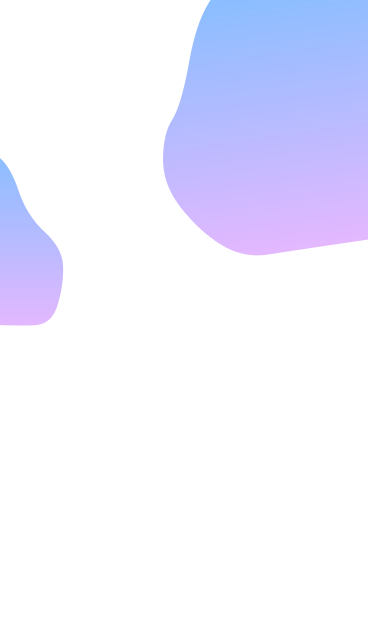
A WebGL 2 fragment shader for this background:

```glsl
#version 300 es
precision highp float;

uniform vec2 u_resolution;
out vec4 outColor;

const int CORNERS = 11;
const int STEPS = 10;
const vec3 PAPER = vec3(1.0);
const vec3 SKY = vec3(0.54, 0.745, 1.0);
const vec3 ORCHID = vec3(0.895, 0.72, 1.0);

// Quadratic curve from a to c, bent towards b
vec2 bend(vec2 a, vec2 b, vec2 c, float t) {
    return mix(mix(a, b, t), mix(b, c, t), t);
}

float segmentDistance(vec2 p, vec2 a, vec2 b) {
    vec2 pa = p - a, ba = b - a;
    return length(pa - ba * clamp(dot(pa, ba) / dot(ba, ba), 0.0, 1.0));
}

// True when a ray to the right of p crosses the segment
bool crossesRay(vec2 p, vec2 a, vec2 b) {
    if ((a.y > p.y) == (b.y > p.y)) return false;
    return p.x < mix(a.x, b.x, (p.y - a.y) / (b.y - a.y));
}

// Signed distance to a closed spline, negative inside
float blobDistance(vec2 p, vec2 cage[CORNERS]) {
    float nearest = 1e3;
    float side = 1.0;
    for (int i = 0; i < CORNERS; i++) {
        vec2 corner = cage[i];
        vec2 start = 0.5 * (cage[(i + CORNERS - 1) % CORNERS] + corner);
        vec2 end = 0.5 * (corner + cage[(i + 1) % CORNERS]);
        vec2 a = start;
        for (int k = 1; k <= STEPS; k++) {
            vec2 b = bend(start, corner, end, float(k) / float(STEPS));
            nearest = min(nearest, segmentDistance(p, a, b));
            if (crossesRay(p, a, b)) side = -side;
            a = b;
        }
    }
    return side * nearest;
}

// Linear blend along a direction, between two distances
vec3 gradient(vec2 p, vec2 direction, float from, float to) {
    float t = (dot(p, normalize(direction)) - from) / (to - from);
    return mix(SKY, ORCHID, clamp(t, 0.0, 1.0));
}

vec3 paint(vec3 base, vec3 ink, float d, float pixel) {
    return mix(base, ink, clamp(0.5 - d / pixel, 0.0, 1.0));
}

void main() {
    // Units of canvas width, measured down from the top left
    float pixel = 1.0 / u_resolution.x;
    vec2 p = vec2(gl_FragCoord.x, u_resolution.y - gl_FragCoord.y) * pixel;

    // Spline cages, partly beyond the canvas
    vec2 upperCage[CORNERS] = vec2[CORNERS](
        vec2(0.625, -0.068), vec2(0.536, 0.045), vec2(0.493, 0.286),
        vec2(0.443, 0.364), vec2(0.443, 0.505), vec2(0.548, 0.634),
        vec2(0.664, 0.702), vec2(0.795, 0.681), vec2(1.273, 0.611),
        vec2(1.273, -0.205), vec2(0.682, -0.205));
    vec2 leftCage[CORNERS] = vec2[CORNERS](
        vec2(-0.041, 0.400), vec2(0.027, 0.448), vec2(0.073, 0.586),
        vec2(0.170, 0.675), vec2(0.173, 0.773), vec2(0.141, 0.882),
        vec2(0.045, 0.886), vec2(-0.136, 0.877), vec2(-0.205, 0.773),
        vec2(-0.205, 0.500), vec2(-0.136, 0.364));

    // Blobs over the paper
    vec3 upperInk = gradient(p, vec2(0.142, 1.0), 0.08, 0.79);
    vec3 leftInk = gradient(p, vec2(0.0, 1.0), 0.42, 0.89);
    vec3 color = paint(PAPER, upperInk, blobDistance(p, upperCage), pixel);
    color = paint(color, leftInk, blobDistance(p, leftCage), pixel);
    outColor = vec4(color, 1.0);
}
```
